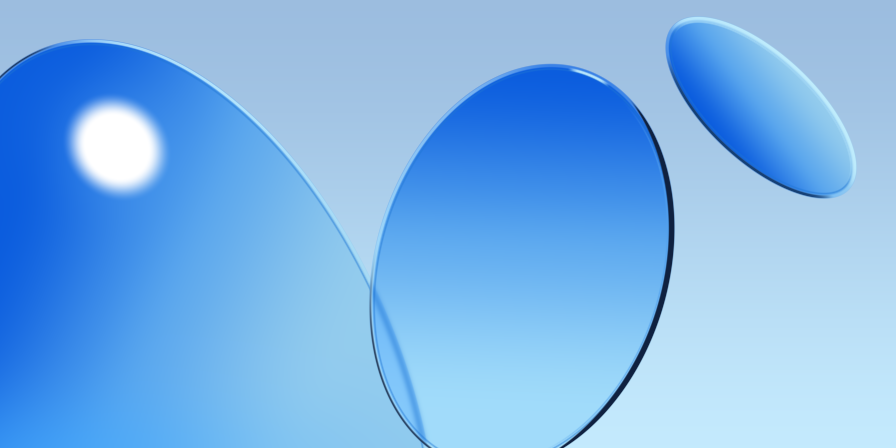
Reproduce this background procedurally as a Shadertoy shader.

```glsl
// Three tinted glass discs float before a pale blue sky gradient.
// Each disc is a sheared ellipse with a signed distance, a colour ramp inside
// and a rim whose light and dark parts follow the outward normal.

// Discs: centre and half extents in canvas heights, lean = xy correlation
const vec2 BIG_CENTRE = vec2(0.417, 0.089), BIG_HALF = vec2(0.560, 0.823);
const vec2 MID_CENTRE = vec2(1.165, 0.404), MID_HALF = vec2(0.341, 0.453);
const vec2 SMALL_CENTRE = vec2(1.699, 0.760), SMALL_HALF = vec2(0.213, 0.203);
const float BIG_LEAN = -0.38, MID_LEAN = 0.19, SMALL_LEAN = -0.66;

// Colours
const vec3 SKY_TOP = vec3(0.61, 0.74, 0.875);
const vec3 SKY_BOTTOM = vec3(0.77, 0.92, 0.995);
const vec3 DEEP_BLUE = vec3(0.04, 0.36, 0.87);
const vec3 CLEAR_BLUE = vec3(0.32, 0.63, 0.93);
const vec3 PALE_BLUE = vec3(0.63, 0.86, 0.98);
const vec3 HAZE_BLUE = vec3(0.58, 0.80, 0.93);
const vec3 GLOW_CYAN = vec3(0.25, 0.66, 1.0);
const vec3 RIM_LIGHT = vec3(0.78, 0.95, 1.0);
const vec3 RIM_BLUE = vec3(0.12, 0.46, 0.83);
const vec3 RIM_DARK = vec3(0.06, 0.13, 0.25);

// Rim and highlight
const float RIM_WIDTH = 0.0035;
const vec2 LAMP_CENTRE = vec2(0.261, 0.672);
const float LAMP_RADIUS = 0.096;

float pixelSize() { return 1.0 / iResolution.y; }

// Signed distance (x) and outward normal (yz) of a leaning ellipse
vec3 ellipse(vec2 p, vec2 centre, vec2 halfSize, float lean) {
    vec2 q = (p - centre) / halfSize;
    float k = 1.0 - lean * lean;
    float f = sqrt(max((dot(q, q) - 2.0 * lean * q.x * q.y) / k, 1e-5));
    vec2 grad = (q - lean * q.yx) / (halfSize * k * f);
    float len = max(length(grad), 1e-4);
    return vec3((f - 1.0) / len, grad / len);
}

float inside(float d) {
    return 1.0 - smoothstep(-pixelSize(), pixelSize(), d);
}

// Soft-edged stroke running at a given offset from an outline
float stroke(float d, float offset, float halfWidth) {
    return inside(abs(d - offset) - halfWidth);
}

// How closely a normal faces a direction given in degrees
float facing(vec2 n, float degrees, float from, float to) {
    float a = radians(degrees);
    return smoothstep(from, to, dot(n, vec2(cos(a), sin(a))));
}

vec3 ramp(vec3 low, vec3 middle, vec3 high, float t) {
    t = clamp(t, 0.0, 1.0);
    return mix(mix(low, middle, smoothstep(0.0, 0.55, t)), high,
               smoothstep(0.35, 1.0, t));
}

// Blue inner line and pale outer line shared by all rims
vec3 glassRim(vec3 col, vec3 e, float light) {
    col = mix(col, RIM_BLUE, 0.5 * stroke(e.x, -3.2 * RIM_WIDTH, 0.5 * RIM_WIDTH));
    return mix(col, RIM_LIGHT, light * stroke(e.x, -RIM_WIDTH, RIM_WIDTH));
}

vec3 bigDisc(vec3 sky, vec2 p, vec3 e) {
    float t = (0.8 * p.x + 0.35 * (1.0 - p.y) - 0.16) / 0.74;
    vec3 col = ramp(DEEP_BLUE, CLEAR_BLUE, HAZE_BLUE, t);
    // Cyan glow rising from the lower left
    vec2 g = (p - vec2(0.12, -0.05)) / vec2(0.55, 0.17);
    col = mix(col, GLOW_CYAN, 0.6 * exp(-dot(g, g)));
    // Blurred lamp and its halo
    vec2 l = p - LAMP_CENTRE;
    float r = length(l + 0.06 * l.yx);
    col = mix(col, CLEAR_BLUE, 0.45 * exp(-pow(r / 0.15, 2.0)));
    col = mix(col, vec3(1.0), 1.0 - smoothstep(0.72, 1.28, r / LAMP_RADIUS));
    // Rim: pale on top, dark at the far left, fading to the right
    col = glassRim(col, e, 0.35 + 0.5 * facing(e.yz, 65.0, 0.75, 1.0));
    col = mix(col, RIM_DARK, 0.8 * facing(e.yz, 140.0, 0.8, 0.95)
              * stroke(e.x, -0.5 * RIM_WIDTH, 0.6 * RIM_WIDTH));
    return mix(sky, col, inside(e.x));
}

vec3 middleDisc(vec3 back, vec2 p, vec3 e, vec3 behind) {
    float t = (0.87 - p.y - 0.04 * (p.x - MID_CENTRE.x)) / 0.80;
    vec3 col = ramp(DEEP_BLUE, CLEAR_BLUE, PALE_BLUE, t);
    // The large disc seen through the glass
    col = mix(col, CLEAR_BLUE * 1.06, 0.4 * inside(behind.x));
    col = mix(col, RIM_BLUE, 0.45 * exp(-pow((behind.x + 0.008) / 0.009, 2.0)));
    // Rim: dark thick side at the right, thin dark line at the lower left
    col = glassRim(col, e, 0.25 + 0.35 * facing(e.yz, 155.0, 0.4, 1.0));
    float thick = facing(e.yz, -12.0, 0.5, 0.98);
    float width = mix(0.001, 0.0065, thick);
    col = mix(col, RIM_DARK, smoothstep(0.0, 0.3, thick) * stroke(e.x, -width, width));
    col = mix(col, RIM_DARK, 0.8 * facing(e.yz, 212.0, 0.7, 0.95)
              * stroke(e.x, -0.7 * RIM_WIDTH, 0.7 * RIM_WIDTH));
    col = mix(col, RIM_LIGHT, 0.9 * facing(e.yz, 68.0, 0.975, 0.995)
              * stroke(e.x, -0.008, 0.003));
    col = mix(col, CLEAR_BLUE, 0.7 * thick * stroke(e.x, -0.016, 0.0015));
    return mix(back, col, inside(e.x));
}

vec3 smallDisc(vec3 back, vec2 p, vec3 e) {
    float t = 0.5 + dot(p - SMALL_CENTRE, vec2(0.8, 0.6)) / 0.25;
    vec3 col = ramp(DEEP_BLUE, CLEAR_BLUE, HAZE_BLUE, t);
    // Rim: bright band along the top, dark line underneath
    float top = facing(e.yz, 55.0, -0.2, 0.7);
    col = glassRim(col, e, 0.3 + 0.3 * top);
    col = mix(col, RIM_LIGHT, 0.6 * top * stroke(e.x, -0.007, 0.007));
    col = mix(col, mix(RIM_DARK, RIM_BLUE, 0.35), facing(e.yz, 235.0, 0.65, 0.95)
              * stroke(e.x, -RIM_WIDTH, RIM_WIDTH));
    return mix(back, col, inside(e.x));
}

void mainImage(out vec4 fragColor, in vec2 fragCoord) {
    vec2 p = fragCoord / iResolution.y;
    vec3 big = ellipse(p, BIG_CENTRE, BIG_HALF, BIG_LEAN);
    vec3 mid = ellipse(p, MID_CENTRE, MID_HALF, MID_LEAN);
    vec3 small = ellipse(p, SMALL_CENTRE, SMALL_HALF, SMALL_LEAN);
    vec3 col = mix(SKY_BOTTOM, SKY_TOP, smoothstep(-0.1, 1.05, p.y));
    col = bigDisc(col, p, big);
    col = middleDisc(col, p, mid, big);
    col = smallDisc(col, p, small);
    fragColor = vec4(col, 1.0);
}
```
